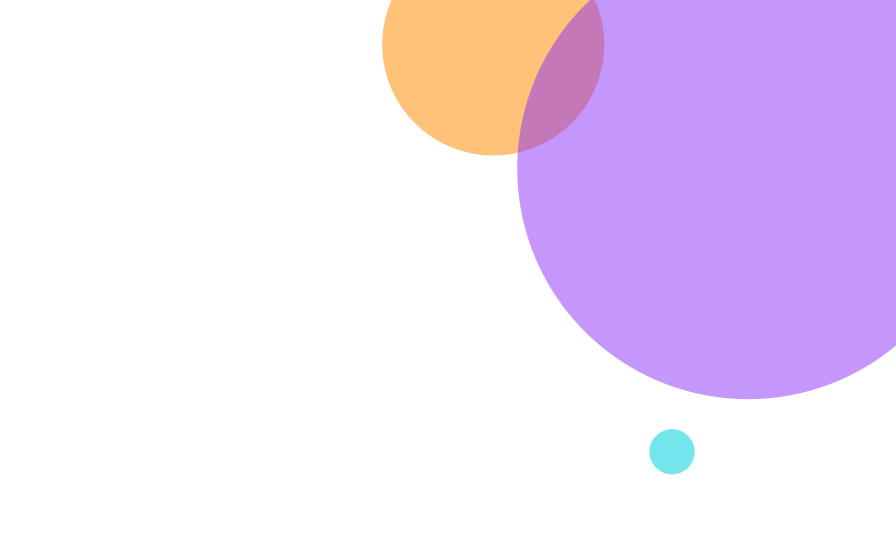
This background is drawn by a Shadertoy shader. Its source:

```glsl
// Three flat discs on a white ground: orange, translucent violet and teal.
// Each disc is a circle distance function turned into smooth coverage, then
// painted back to front, so the violet tints the orange where they overlap.

// Discs as (centre x, centre y, radius), in canvas heights
#define ORANGE_DISC vec3(0.9134, 0.9177, 0.2056)
#define VIOLET_DISC vec3(1.3853, 0.6883, 0.4275)
#define TEAL_DISC   vec3(1.2446, 0.1634, 0.0418)

// Colours and the opacity of the violet layer
#define PAPER  vec3(1.0)
#define ORANGE vec3(1.0, 0.76, 0.47)
#define VIOLET vec3(0.545, 0.18, 0.965)
#define TEAL   vec3(0.455, 0.898, 0.918)
#define VIOLET_OPACITY 0.5

// Coverage of a disc at p, with an edge one pixel wide
float discCoverage(vec2 p, vec3 disc) {
    float dist = length(p - disc.xy) - disc.z;
    return clamp(0.5 - dist * iResolution.y, 0.0, 1.0);
}

void mainImage(out vec4 fragColor, in vec2 fragCoord) {
    vec2 p = fragCoord / iResolution.y;

    // Paint from back to front
    vec3 color = PAPER;
    color = mix(color, ORANGE, discCoverage(p, ORANGE_DISC));
    color = mix(color, VIOLET, discCoverage(p, VIOLET_DISC) * VIOLET_OPACITY);
    color = mix(color, TEAL, discCoverage(p, TEAL_DISC));

    fragColor = vec4(color, 1.0);
}
```
